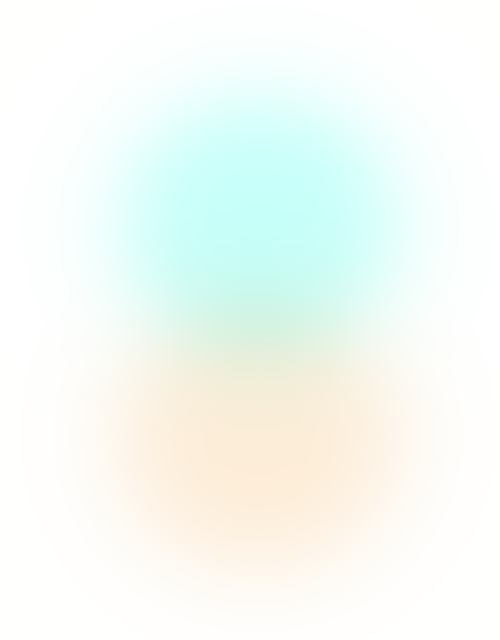
A Shadertoy shader for this background:

```glsl
// Two soft glows on white: a cyan one above, a peach one below.
// Each is a blurred disc with a logistic falloff, and the two tints are
// multiplied so that they mix to a pale green where they overlap.

const vec3 PAPER = vec3(0.999, 1.0, 0.998);
const vec3 CYAN  = vec3(0.775, 1.0, 0.982);
const vec3 PEACH = vec3(0.993, 0.927, 0.845);

// Coverage of a blurred disc: near 1 inside, 0.5 at the radius, 0 far away.
float softDisc(vec2 p, vec2 center, float radius, float blur, float squash) {
    vec2 offset = (p - center) * vec2(1.0, squash);
    return 1.0 / (1.0 + exp((length(offset) - radius) / blur));
}

// Filter a colour through a translucent tint.
vec3 applyTint(vec3 base, vec3 tint, float amount) {
    return base * mix(vec3(1.0), tint, amount);
}

void mainImage(out vec4 fragColor, in vec2 fragCoord) {
    // Canvas height is one unit; x is measured from the middle.
    vec2 p = vec2(fragCoord.x - 0.5 * iResolution.x, fragCoord.y) / iResolution.y;

    float upperGlow = softDisc(p, vec2(0.013, 0.648), 0.206, 0.043, 1.07);
    float lowerGlow = softDisc(p, vec2(0.013, 0.318), 0.211, 0.045, 1.05);

    vec3 color = applyTint(PAPER, CYAN, upperGlow);
    color = applyTint(color, PEACH, lowerGlow);
    fragColor = vec4(color, 1.0);
}
```
